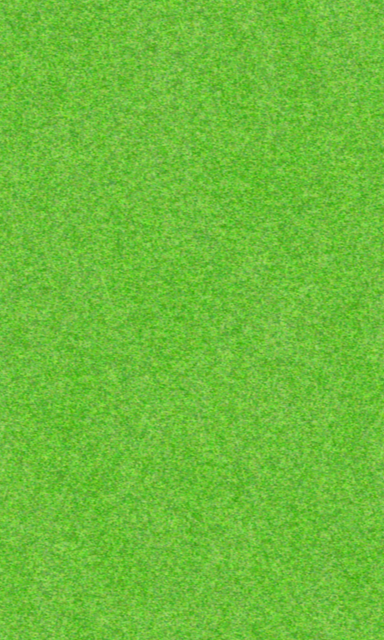
A WebGL 1 fragment shader for this texture:

```glsl
precision highp float;
// Short bright-green turf: fine, slightly flattened grains in shades of green,
// made from layered value noise. A tone axis runs from shadow to lit blades, a
// second axis from vivid to pale, and faint upright streaks shift both.
uniform vec2 u_resolution;

#define TURF_GREEN vec3(0.433, 0.744, 0.229)
#define TONE_SHIFT vec3(0.055, 0.046, 0.036)
#define PALE_SHIFT vec3(0.026, -0.014, 0.044)
#define HUE_SHIFT vec3(0.030, -0.006, -0.014)
#define GRAIN_CELLS vec2(290.0, 390.0)
#define TUFT_CELLS vec2(130.0, 170.0)
#define STREAK_CELLS vec2(46.0, 13.0)
#define PATCH_CELLS vec2(11.0, 8.0)
#define GRAIN_CONTRAST 3.6
#define TUFT_CONTRAST 1.5
#define STREAK_CONTRAST 0.8
#define PATCH_CONTRAST 0.6

// Sine-free hash of a lattice point, 0 to 1
float hash(vec2 cell) {
  vec3 q = fract(vec3(cell.xyx) * 0.1031);
  q += dot(q, q.yzx + 33.33);
  return fract((q.x + q.y) * q.z);
}

// Smooth value noise centred on zero
float noise(vec2 p) {
  vec2 cell = floor(p);
  vec2 f = fract(p);
  f = f * f * (3.0 - 2.0 * f);
  float low = mix(hash(cell), hash(cell + vec2(1.0, 0.0)), f.x);
  float high = mix(hash(cell + vec2(0.0, 1.0)), hash(cell + vec2(1.0)), f.x);
  return mix(low, high, f.y) - 0.5;
}

// Two tilted layers of grain, so the lattice does not show
float grain(vec2 p, vec2 cells, float seed) {
  vec2 left = vec2(p.x + 0.35 * p.y, p.y - 0.20 * p.x);
  vec2 right = vec2(p.x - 0.30 * p.y, p.y + 0.25 * p.x);
  return 0.75 * (noise(left * cells + seed) + noise(right * cells + seed + 517.3));
}

void main() {
  vec2 p = gl_FragCoord.xy / u_resolution.y;

  // Broad, faint variation
  float streak = STREAK_CONTRAST * noise(p * STREAK_CELLS + 71.7);
  float patches = PATCH_CONTRAST * noise(p * PATCH_CELLS + 23.1);

  // Shadow to light
  float tone = GRAIN_CONTRAST * grain(p, GRAIN_CELLS, 11.3)
             + TUFT_CONTRAST * grain(p, TUFT_CELLS, 137.9)
             + 0.5 * streak + 0.5 * patches;

  // Vivid to pale, and green to yellow
  float pale = GRAIN_CONTRAST * grain(p, GRAIN_CELLS, 211.7)
             + TUFT_CONTRAST * grain(p, TUFT_CELLS, 307.1)
             + streak + patches;
  float hue = GRAIN_CONTRAST * grain(p, GRAIN_CELLS, 401.9);

  vec3 color = TURF_GREEN + TONE_SHIFT * tone + PALE_SHIFT * pale + HUE_SHIFT * hue;
  gl_FragColor = vec4(clamp(color, 0.0, 1.0), 1.0);
}
```
